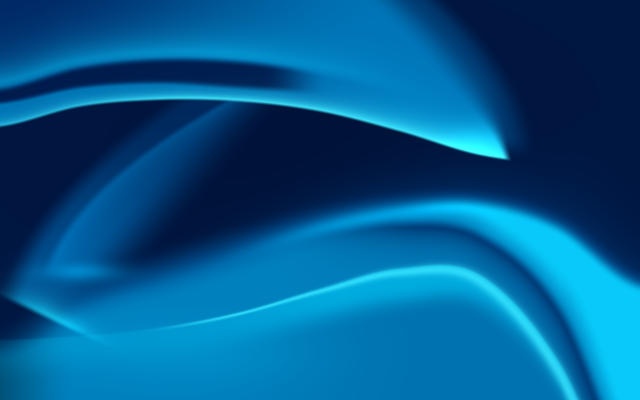
Write a WebGL 2 fragment shader that draws this background.

```glsl
#version 300 es
precision highp float;
uniform vec2 u_resolution;
out vec4 outColor;

// Signed distance above a smooth curve with heights spaced 0.2 apart.
float above(vec2 p, float h[9]) {
  float t = clamp(p.x / 0.2, 0.0, 7.999);
  int i = int(t);
  float f = t - float(i);
  float a = h[max(i - 1, 0)], b = h[i], c = h[i + 1], d = h[min(i + 2, 8)];
  float k1 = c - a;
  float k2 = 2.0 * a - 5.0 * b + 4.0 * c - d;
  float k3 = 3.0 * (b - c) + d - a;
  float y = b + 0.5 * f * (k1 + f * (k2 + f * k3));
  float slope = 2.5 * (k1 + f * (2.0 * k2 + 3.0 * f * k3));
  return (p.y - y) * inversesqrt(1.0 + slope * slope);
}

float bell(float d, float width) {
  return exp(-d * d / (width * width));
}

float ellipseGlow(vec2 p, vec2 center, vec2 size) {
  vec2 q = (p - center) / size;
  return exp(-dot(q, q));
}

// Faint folded veil that joins the two large forms on the left.
vec3 drawVeil(vec3 col, vec2 p) {
  float u = p.y - 0.27;
  float outer = p.x - (0.01 + 0.32 * u + 1.15 * u * u);
  float v = p.y - 0.36;
  float inner = p.x - (0.135 + 0.47 * v + 1.7 * v * v);
  float right = p.x - (0.44 + 0.87 * (p.y - 0.44));
  float foldLine = p.y - (0.265 - 0.47 * p.x);
  float mask = smoothstep(-0.02, 0.06, outer) * smoothstep(0.02, -0.16, right);
  mask *= smoothstep(-0.012, 0.012, foldLine);
  float low = smoothstep(0.75, 0.3, p.y);
  col = mix(col, mix(vec3(0.0, 0.17, 0.38), vec3(0.0, 0.34, 0.6), low), mask * 0.85);
  float streak = smoothstep(-0.02, 0.015, inner) * exp(-max(inner, 0.0) / 0.09);
  col += vec3(0.0, 0.16, 0.2) * streak * mask * smoothstep(0.3, 0.37, p.y);
  return col;
}

vec3 drawLowerWave(vec3 col, vec2 p) {
  float crest = above(p, float[9](0.14, 0.27, 0.335, 0.4, 0.46, 0.497, 0.505, 0.445, 0.30));
  float crease = above(p, float[9](0.2, 0.26, 0.312, 0.369, 0.415, 0.44, 0.41, 0.222, -0.22));
  float ridge = above(p, float[9](0.15, 0.16, 0.181, 0.219, 0.277, 0.328, 0.312, 0.09, -0.33));
  float under = above(p, float[9](0.08, 0.1, 0.12, 0.155, 0.2, 0.24, 0.235, 0.03, -0.4));

  // Halo outside the crest.
  float halo = exp(-max(crest, 0.0) / 0.06) * smoothstep(0.3, 1.0, p.x);
  col = mix(col, vec3(0.0, 0.23, 0.47), halo * 0.65);

  // Body, dimmer toward the lower left corner.
  vec3 body = mix(vec3(0.0, 0.34, 0.6), vec3(0.0, 0.5, 0.74), smoothstep(0.0, -0.09, crest));
  body = mix(body, vec3(0.0, 0.6, 0.82), 0.6 * ellipseGlow(p, vec2(0.5, 0.12), vec2(0.4, 0.08)));
  body *= mix(0.55, 1.0, smoothstep(-0.08, 0.2, p.x));

  // Dark crease, then the broad bright band above it.
  float shade = smoothstep(0.02, -0.012, crease) * exp(min(crease + 0.01, 0.0) / 0.045);
  body = mix(body, vec3(0.0, 0.19, 0.42), shade * 0.85 * smoothstep(0.7, 1.08, p.x));
  float band = smoothstep(0.01, -0.035, crest) * smoothstep(-0.008, 0.06, crease);
  body = mix(body, vec3(0.03, 0.79, 0.98), band * smoothstep(0.92, 1.28, p.x));
  body += vec3(0.0, 0.24, 0.24) * bell(crest + 0.025, 0.024)
    * smoothstep(0.5, 0.95, p.x) * smoothstep(1.3, 1.05, p.x);

  // Inner ridge with a light fill beneath its sharp edge.
  float ridgeIn = smoothstep(0.3, 0.9, p.x);
  float fill = smoothstep(0.004, -0.004, ridge) * smoothstep(-0.04, 0.05, under);
  body = mix(body, vec3(0.0, 0.68, 0.88), fill * mix(0.35, 0.95, ridgeIn));
  float shadow = smoothstep(0.03, -0.04, under) * smoothstep(0.45, 1.1, p.x);
  body = mix(body, vec3(0.0, 0.44, 0.67), shadow * 0.85);
  float lineWidth = mix(0.004, 0.016, smoothstep(0.6, 1.3, p.x));
  float line = bell(ridge + lineWidth * 0.8, lineWidth) * smoothstep(0.34, 0.6, p.x);
  body = mix(body, vec3(0.22, 0.9, 1.0), line * 0.8);

  float softness = mix(0.055, 0.028, smoothstep(0.3, 1.2, p.x));
  col = mix(col, body, smoothstep(softness, -softness, crest));

  // Glowing folds at the left turn.
  float foldLine = p.y - (0.265 - 0.47 * p.x);
  float fold = smoothstep(-0.012, 0.008, foldLine) * exp(-max(foldLine, 0.0) / 0.03);
  col += vec3(0.08, 0.5, 0.42) * fold * bell(p.x - 0.12, 0.09);
  col += vec3(0.0, 0.22, 0.24) * ellipseGlow(p, vec2(0.21, 0.32), vec2(0.1, 0.022));
  return col;
}

vec3 drawUpperWave(vec3 col, vec2 p) {
  float rim = above(p, float[9](0.683, 0.733, 0.75, 0.746, 0.721, 0.671, 0.612, 0.59, 0.6));
  float arch = above(p, float[9](0.775, 0.829, 0.85, 0.845, 0.817, 0.77, 0.7, 0.63, 0.6));
  float lip = above(p, float[9](0.746, 0.785, 0.796, 0.783, 0.767, 0.73, 0.68, 0.62, 0.6));
  float v = p.y - 0.6;
  float edge = p.x - (1.27 - 0.3 * v - 1.06 * v * v);
  float veil = p.x - (1.325 - 1.4 * v * v);
  float top = smoothstep(-0.004, 0.006, rim);

  // Outer translucent sheet.
  col = mix(col, vec3(0.0, 0.27, 0.5), smoothstep(0.02, -0.06, veil) * smoothstep(0.0, 0.06, rim) * 0.75);

  // Main sheet with light along the arch and the rim.
  vec3 sheet = mix(vec3(0.0, 0.15, 0.39), vec3(0.0, 0.45, 0.71), smoothstep(0.05, 0.95, p.x + 0.3 * (0.9 - p.y)));
  float archGlow = exp(-max(arch, 0.0) / 0.055) * smoothstep(-0.015, 0.025, arch);
  sheet = mix(sheet, vec3(0.02, 0.72, 0.94), archGlow * smoothstep(1.15, 0.5, p.x) * 0.95);
  sheet += vec3(0.0, 0.14, 0.14) * exp(-max(rim, 0.0) / 0.09) * smoothstep(0.7, 1.15, p.x);

  // Lower ribbon and the dark gap over it.
  float leftPart = smoothstep(0.82, 0.65, p.x);
  float ribbon = smoothstep(0.006, -0.01, lip);
  sheet = mix(sheet, vec3(0.0, 0.45, 0.7), ribbon * leftPart);
  float gap = smoothstep(0.01, -0.012, arch) * smoothstep(-0.012, 0.01, lip);
  sheet = mix(sheet, vec3(0.0, 0.1, 0.29), gap * leftPart * 0.92);

  // Rim highlight, widening into the tip.
  float rimWidth = mix(0.011, 0.026, smoothstep(0.5, 1.2, p.x));
  float rimLight = exp(-max(rim - 0.004, 0.0) / rimWidth);
  sheet = mix(sheet, vec3(0.25, 0.92, 1.0), rimLight * mix(0.6, 0.95, smoothstep(0.1, 0.5, p.x)));
  sheet += vec3(0.05, 0.25, 0.2) * ellipseGlow(p, vec2(1.2, 0.635), vec2(0.1, 0.05));
  float softness = mix(0.012, 0.07, smoothstep(0.6, 0.85, p.y));
  return mix(col, sheet, top * smoothstep(softness, -softness, edge));
}

void main() {
  vec2 p = gl_FragCoord.xy / u_resolution * vec2(1.6, 1.0);
  vec3 col = mix(vec3(0.0, 0.09, 0.26), vec3(0.0, 0.065, 0.21), ellipseGlow(p, vec2(0.8, 0.58), vec2(0.5, 0.3)));
  col = drawVeil(col, p);
  col = drawLowerWave(col, p);
  col = drawUpperWave(col, p);
  outColor = vec4(clamp(col, 0.0, 1.0), 1.0);
}
```
